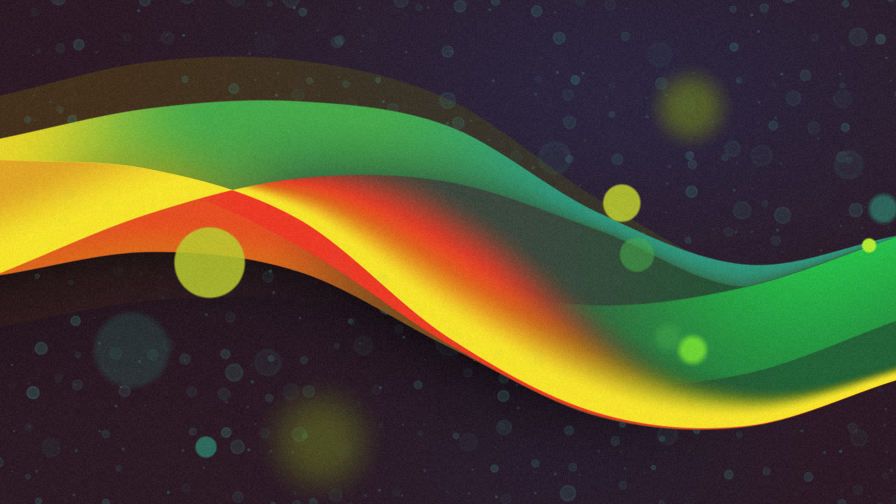
Give the GLSL for this background, as a Shadertoy shader.

```glsl
// Edge heights at seven even steps across the canvas
const float[7] CREST = float[7](.725, .785, .799, .750, .579, .475, .532);
const float[7] FOLD = float[7](.458, .576, .646, .639, .544, .431, .530);
const float[7] GREEN_TOP = float[7](.700, .640, .560, .442, .394, .431, .530);
const float[7] GREEN_BASE = float[7](.500, .450, .400, .300, .236, .259, .363);
const float[7] GOLD = float[7](.683, .664, .565, .331, .181, .155, .245);
const float[7] RED_BASE = float[7](.680, .641, .512, .318, .176, .153, .245);
const float[7] BASE = float[7](.454, .500, .461, .3125, .174, .153, .245);
const float[7] VEIL_TOP = float[7](.810, .877, .880, .803, .606, .450, .400);
const float[7] VEIL_BASE = float[7](.352, .403, .403, .320, .170, .100, .200);

const vec3 PLUM = vec3(.17, .10, .14);
const vec3 INDIGO = vec3(.17, .15, .25);
const vec3 VEIL = vec3(.27, .20, .11);
const vec3 YELLOW = vec3(.96, .89, .17);
const vec3 AMBER = vec3(.87, .65, .15);
const vec3 ORANGE = vec3(.86, .40, .11);
const vec3 RED = vec3(.92, .23, .15);
const vec3 OLIVE = vec3(.42, .50, .12);
const vec3 GREEN = vec3(.27, .66, .29);
const vec3 VIVID = vec3(.15, .77, .29);
const vec3 TEAL = vec3(.18, .58, .48);
const vec3 SLATE = vec3(.23, .28, .24);
const vec3 FOREST = vec3(.13, .33, .20);
const vec3 LIME = vec3(.72, .78, .18);
const float GRAIN = .035;

float hash(vec2 p) {
    vec3 q = fract(p.xyx * .1031);
    q += dot(q, q.yzx + 33.33);
    return fract((q.x + q.y) * q.z);
}

// Smooth curve through the edge heights, u from 0 to 1
float curve(float[7] h, float u) {
    float s = clamp(u, 0., 1.) * 6.;
    int i = min(int(s), 5);
    float t = s - float(i), b = h[i], c = h[i + 1];
    float a = i > 0 ? h[max(i - 1, 0)] : 2. * b - c;
    float d = i < 5 ? h[min(i + 2, 6)] : 2. * c - b;
    return b + .5 * t * (c - a + t * (2. * a - 5. * b + 4. * c - d + t * (3. * (b - c) + d - a)));
}

float above(float y, float edge) {
    float w = 1. / iResolution.y;
    return smoothstep(-w, w, y - edge);
}

float disc(vec2 p, vec2 centre, float radius, float blur) {
    float w = max(blur * radius, 1. / iResolution.y);
    return 1. - smoothstep(radius - w, radius + w, length(p - centre));
}

// One faint randomly placed light per grid cell
float scatter(vec2 p, float cells, float size, float share) {
    vec2 id = floor(p * cells) + cells * 3.;
    vec2 centre = .3 + .4 * vec2(hash(id), hash(id + 17.));
    float radius = size * mix(.35, 1., hash(id + 31.)) / cells;
    float d = length(fract(p * cells) - centre) / cells;
    float w = max(.12 * radius, 1. / iResolution.y);
    float fill = 1. - smoothstep(radius - w, radius + w, d);
    float rim = smoothstep(.6 * radius, radius, d);
    return fill * (.6 + .4 * rim) * step(hash(id + 53.), share) * mix(.2, 1., hash(id + 71.));
}

void mainImage(out vec4 fragColor, in vec2 fragCoord) {
    vec2 uv = fragCoord / iResolution.xy;
    float aspect = iResolution.x / iResolution.y, u = uv.x, y = uv.y;
    vec2 p = vec2(u * aspect, y), stretch = vec2(aspect, 1.);
    float crest = curve(CREST, u), fold = curve(FOLD, u), gold = curve(GOLD, u);
    float base = curve(BASE, u), greenTop = curve(GREEN_TOP, u);

    // Backdrop, veils and shadow
    vec3 col = mix(PLUM, INDIGO, .9 * exp(-7. * dot(uv - vec2(.69, .82), uv - vec2(.69, .82))));
    col = mix(col, INDIGO, .45 * exp(-22. * dot(uv - vec2(.63, .08), uv - vec2(.63, .08))));
    float veil = (1. - above(y, curve(VEIL_TOP, u))) * above(y, base);
    col = mix(col, mix(VEIL, vec3(.22, .21, .16), smoothstep(.1, .6, u)), veil * .9);
    float under = 1. - above(y, base);
    col *= 1. - .5 * under * exp(-max(base - y, 0.) / .09) * (1. - smoothstep(.5, .9, u));
    col += vec3(.035, .022, 0.) * under * above(y, curve(VEIL_BASE, u)) * (1. - smoothstep(.1, .5, u));

    // Dim interior and the green ribbon at the right
    vec3 ribbon = mix(SLATE, FOREST, smoothstep(.55, .9, u));
    float band = (1. - above(y, greenTop)) * smoothstep(.5, .97, u);
    ribbon = mix(ribbon, VIVID, band * mix(.12, .95 - 2.2 * (greenTop - y), above(y, curve(GREEN_BASE, u))));

    // Hot glow rising from the golden edge
    float spread = .02 + .085 * smoothstep(.25, .5, u) * (1. - smoothstep(.55, 1., u));
    float rise = (y - gold) / spread, cool = smoothstep(.52, .8, u);
    vec3 hot = mix(YELLOW, mix(ORANGE, OLIVE, cool), smoothstep(.35, 1.4, rise));
    hot = mix(hot, mix(RED, FOREST, cool), smoothstep(1.1, 1.9, rise));
    ribbon = mix(ribbon, hot, 1. - smoothstep(mix(1.5, .8, cool), mix(2.9, 2.1, cool), rise));

    // Upper ribbon from yellow through green to teal
    float floorEdge = max(max(fold, gold), greenTop * step(.5, u));
    vec3 upper = mix(YELLOW * .93, GREEN, smoothstep(0., .24, u));
    upper = mix(upper, TEAL, smoothstep(.4, .65, u));
    float depth = clamp((crest - y) / max(crest - floorEdge, .01), 0., 1.);
    vec3 lowTone = mix(vec3(.60, .60, .13), vec3(.20, .38, .25), smoothstep(.17, .36, u));
    upper = mix(upper, lowTone, .75 * depth * depth * smoothstep(.0, .2, u));
    ribbon = mix(ribbon, upper, above(y, floorEdge));

    // Amber overlap and the red underside
    vec3 overlap = mix(YELLOW, AMBER, smoothstep(.04, .17, y - fold));
    vec3 belly = mix(ORANGE, RED, .55 * smoothstep(0., .07, y - base));
    belly = mix(belly, vec3(.48, .30, .12), smoothstep(.28, .46, u));
    belly = mix(belly, RED, above(y, curve(RED_BASE, u)) * smoothstep(.16, .28, u));
    ribbon = mix(ribbon, mix(belly, overlap, above(y, fold)), 1. - above(y, gold));
    float body = (1. - above(y, crest)) * above(y, base);
    col = mix(col, ribbon, body);

    // Scattered lights and dust
    float haze = 0.;
    for (int i = 0; i < 3; i++) {
        float k = float(i);
        haze += scatter(p + k * .37, 5. + 4. * k, .17, .5) * (.13 + .13 * k);
    }
    haze += .6 * scatter(p, 23., .06, .3);
    col = mix(col, vec3(.25, .62, .55), haze * (1. - .85 * body));

    // Large lights
    col = mix(col, OLIVE, .60 * disc(p, vec2(.771, .787) * stretch, .058, .6));
    col = mix(col, OLIVE, .48 * disc(p, vec2(.358, .125) * stretch, .080, .7));
    col = mix(col, TEAL, .20 * disc(p, vec2(.147, .306) * stretch, .074, .12));
    col = mix(col, LIME, .87 * disc(p, vec2(.234, .479) * stretch, .070, .04));
    col = mix(col, LIME, .90 * disc(p, vec2(.694, .597) * stretch, .037, .08));
    col = mix(col, GREEN, .55 * disc(p, vec2(.711, .495) * stretch, .034, .08));
    col = mix(col, vec3(.45, .86, .20), .9 * disc(p, vec2(.773, .306) * stretch, .027, .35));
    col = mix(col, GREEN, .45 * disc(p, vec2(.746, .331) * stretch, .025, .5));
    col = mix(col, vec3(.70, .92, .20), disc(p, vec2(.970, .513) * stretch, .014, .2));
    col = mix(col, TEAL, .60 * disc(p, vec2(.986, .586) * stretch, .028, .25));
    col = mix(col, TEAL, .65 * disc(p, vec2(.230, .113) * stretch, .021, .12));

    // Grain
    col += GRAIN * (hash(floor(p * 430.)) - .5);
    fragColor = vec4(clamp(col, 0., 1.), 1.);
}
```
